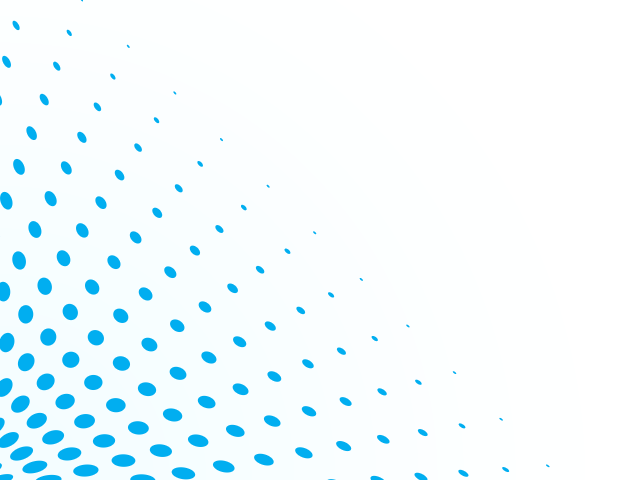
Write a Shadertoy shader that draws this background.

```glsl
#define DOT_COLOR vec3(0.005, 0.682, 0.941)
#define TINT_COLOR vec3(0.957, 0.993, 1.0)
#define FADE_LENGTH 1.4
#define FIRST_TIP vec2(0.1701, 1.0005)
#define TIP_STEP vec2(0.0971, -0.0971)
#define ROW_STEP vec2(-0.0264, -0.0704)
#define ROW_TURN vec2(-0.0063, 0.00625)
#define SPACING vec2(0.978, 0.0022)
#define TIP_RADIUS 0.028
#define RADIUS_GROWTH 0.0285

// Coverage of one lattice dot: a circle stretched by the local grid
float dotCoverage(vec2 p, float row, float k, float pixel) {
    float travel = k * (SPACING.x + SPACING.y * k);
    vec2 rowDir = ROW_STEP + ROW_TURN * row;
    vec2 center = FIRST_TIP + TIP_STEP * row + rowDir * travel;

    // The grid's partial derivatives shape the ellipse
    mat2 toCell = inverse(mat2(TIP_STEP + ROW_TURN * travel, rowDir));
    vec2 q = toCell * (p - center);
    float len = max(length(q), 1e-4);
    float slope = max(length(q * toCell) / len, 1.0);
    float dist = (len - TIP_RADIUS - RADIUS_GROWTH * k) / slope;
    return clamp(0.5 - dist / pixel, 0.0, 1.0);
}

void mainImage(out vec4 fragColor, in vec2 fragCoord) {
    vec2 p = fragCoord / iResolution.y;
    float pixel = 1.0 / iResolution.y;

    // Pale tint fading away from the lower left corner
    float fade = smoothstep(0.0, FADE_LENGTH, length(p));
    vec3 color = mix(TINT_COLOR, vec3(1.0), fade);

    // Halftone fan: rows run from small tips towards the corner
    float coverage = 0.0;
    for (int row = -1; row <= 10; row++) {
        for (int k = 0; k <= 12; k++) {
            coverage = max(coverage, dotCoverage(p, float(row), float(k), pixel));
        }
    }
    fragColor = vec4(mix(color, DOT_COLOR, coverage), 1.0);
}
```
